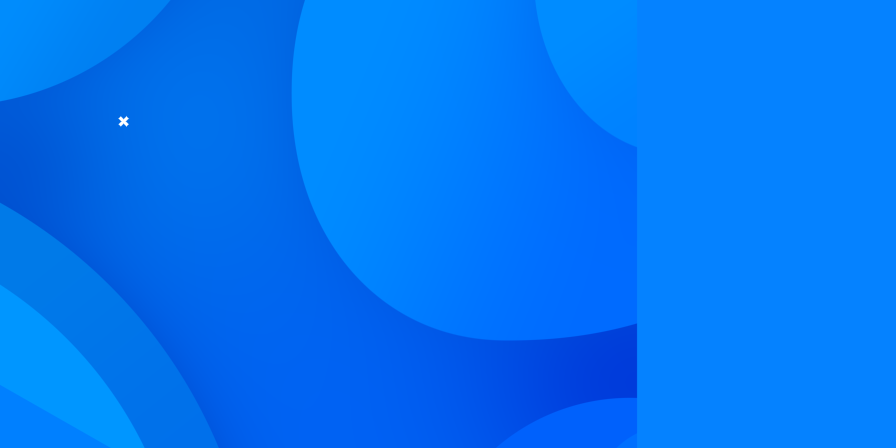
Give the GLSL for this background, as a Shadertoy shader.

```glsl
// Overlapping blue curved shapes with soft shading, beside a flat blue panel.

const vec3 PANEL_BLUE = vec3(0.02, 0.51, 1.00);
const vec3 SHADOW_BLUE = vec3(0.00, 0.29, 0.80);

float circleDist(vec2 p, vec2 center, float radius) {
    return length(p - center) - radius;
}

// Approximate signed distance to a superellipse.
float ovalDist(vec2 p, vec2 center, vec2 radii, float power) {
    vec2 q = abs(p - center) / radii;
    float level = pow(pow(q.x, power) + pow(q.y, power), 1.0 / power);
    return (level - 1.0) * min(radii.x, radii.y);
}

float crossDist(vec2 p, float arm, float halfWidth) {
    vec2 q = abs(vec2(p.x + p.y, p.x - p.y) * 0.7071);
    return max(max(q.x, q.y) - arm, min(q.x, q.y) - halfWidth);
}

float fill(float dist, float pixel) {
    return 1.0 - smoothstep(-0.75 * pixel, 0.75 * pixel, dist);
}

// Linear blend between two colours along the segment from a to b.
vec3 gradient(vec2 p, vec2 a, vec2 b, vec3 colorA, vec3 colorB) {
    vec2 axis = b - a;
    return mix(colorA, colorB, smoothstep(0.0, 1.0, dot(p - a, axis) / dot(axis, axis)));
}

float glow(vec2 p, vec2 center, float size) {
    vec2 q = (p - center) / size;
    return exp(-dot(q, q));
}

vec3 castShadow(vec3 color, float dist, float reach, float strength) {
    return mix(color, SHADOW_BLUE, strength * exp(-max(dist, 0.0) / reach));
}

vec3 backdrop(vec2 p) {
    vec3 color = gradient(p, vec2(0.3, 0.9), vec2(0.8, 0.0),
                          vec3(0.0, 0.42, 0.90), vec3(0.0, 0.39, 0.96));
    color = mix(color, vec3(0.0, 0.46, 0.94), 0.7 * glow(p, vec2(0.44, 0.72), 0.27));
    color = mix(color, vec3(0.0, 0.32, 0.82), 0.8 * glow(p, vec2(0.0, 0.62), 0.22));
    return mix(color, vec3(0.0, 0.23, 0.86), glow(p, vec2(1.42, 0.16), 0.36));
}

void mainImage(out vec4 fragColor, in vec2 fragCoord) {
    vec2 p = fragCoord / iResolution.y;
    float pixel = 1.0 / iResolution.y;

    // Shape outlines
    float cornerDisc = circleDist(p, vec2(-0.117, 1.404), 0.641);
    float outerArc = circleDist(p, vec2(-0.547, -0.432), 1.122);
    float innerArc = circleDist(p, vec2(-0.492, -0.396), 0.906);
    float wedge = dot(p - vec2(0.0, 0.141), vec2(0.495, 0.869));
    vec2 blobCenter = vec2(1.133, 0.792);
    vec2 blobRadii = vec2(p.x < blobCenter.x ? 0.482 : 0.729, 0.552);
    float blob = ovalDist(p, blobCenter, blobRadii, 2.12);
    float topOval = ovalDist(p, vec2(1.510, 1.052), vec2(0.318, 0.396), 2.0);
    float lowDisc = circleDist(p, vec2(1.406, -0.344), 0.456);
    float lowInner = circleDist(p, vec2(1.500, -0.125), 0.176);

    // Backdrop and shadows
    vec3 color = backdrop(p);
    color = castShadow(color, cornerDisc, 0.06, 0.25);
    color = castShadow(color, outerArc, 0.07, 0.50);
    color = castShadow(color, blob, 0.07, 0.22);

    // Left shapes
    vec3 cornerColor = gradient(p, vec2(0.0, 1.0), vec2(0.25, 0.85),
                                vec3(0.0, 0.55, 0.99), vec3(0.0, 0.50, 0.95));
    color = mix(color, cornerColor, fill(cornerDisc, pixel));
    vec3 outerColor = gradient(p, vec2(0.05, 0.5), vec2(0.45, 0.0),
                               vec3(0.0, 0.48, 0.91), vec3(0.0, 0.44, 0.92));
    color = mix(color, outerColor, fill(outerArc, pixel));
    vec3 innerColor = mix(vec3(0.0, 0.59, 1.0), vec3(0.0, 0.50, 1.0), fill(wedge, pixel));
    color = mix(color, innerColor, fill(innerArc, pixel));

    // Central blob and the oval above it
    vec3 blobColor = gradient(p, vec2(0.72, 0.78), vec2(1.42, 0.48),
                              vec3(0.0, 0.55, 1.0), vec3(0.0, 0.42, 1.0));
    blobColor = castShadow(blobColor, topOval, 0.08, 0.16);
    color = mix(color, blobColor, fill(blob, pixel));
    vec3 ovalColor = gradient(p, vec2(1.25, 0.95), vec2(1.42, 0.70),
                              vec3(0.0, 0.55, 1.0), vec3(0.0, 0.51, 1.0));
    color = mix(color, ovalColor, fill(topOval, pixel));

    // Lower right discs
    color = mix(color, vec3(0.0, 0.38, 0.99), fill(lowDisc, pixel));
    color = mix(color, vec3(0.0, 0.44, 1.0), fill(lowInner, pixel));

    // Small white cross and flat panel
    float mark = crossDist(p - vec2(0.276, 0.729), 0.0125, 0.0036);
    color = mix(color, vec3(1.0), fill(mark, pixel));
    color = mix(color, PANEL_BLUE, fill(1.422 - p.x, pixel));

    fragColor = vec4(color, 1.0);
}
```
